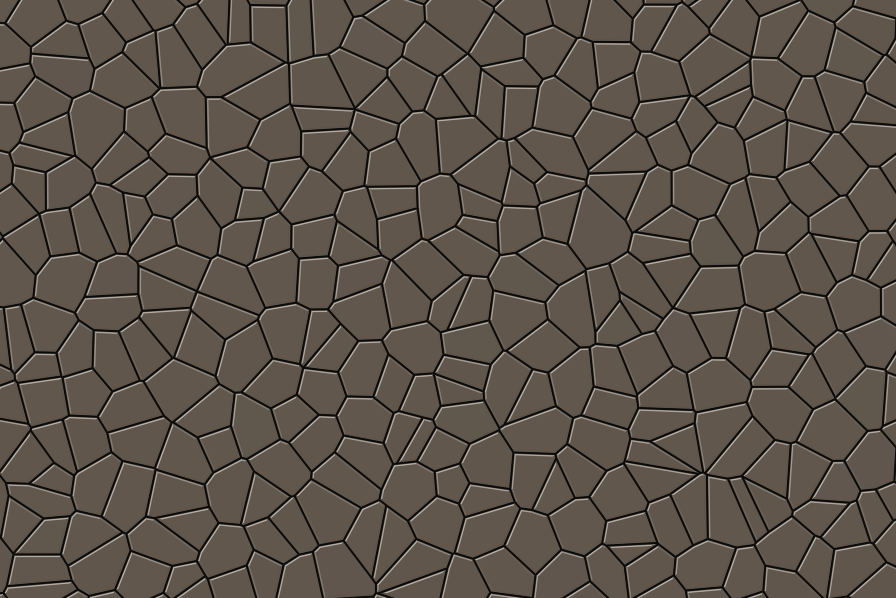
Give the GLSL for this pattern, as a Shadertoy shader.

```glsl
// Cracked stone paving: irregular Voronoi slabs parted by thin dark grooves.
// The exact distance to the nearest cell border shapes the groove, and the
// direction of that border lights a narrow bevel from the upper left.

#define CELLS 14.3          // slabs along the canvas height
#define JITTER 1.2          // irregularity of the slab centres
#define GROOVE 0.0017       // half width of a groove, in canvas heights
#define SOFTNESS 0.0010     // half width of the groove's soft side
#define BEVEL_AT 0.0035     // distance of the bevel from the groove centre
#define BEVEL_WIDTH 0.0021  // reach of the bevel to either side
#define LIGHT_DIR vec2(-0.6, 0.8)
#define STONE vec3(0.380, 0.340, 0.300)
#define GLINT vec3(0.720, 0.695, 0.665)
#define SHADE vec3(0.230, 0.205, 0.180)
#define DARK vec3(0.045, 0.043, 0.038)
#define TINT 0.006          // colour change from slab to slab

// Integer hash giving two values from 0 to 1 per grid cell
vec2 hash2(vec2 cell) {
    uvec2 v = uvec2(ivec2(cell) + 4096);
    v = v * 1664525u + 1013904223u;
    v.x += v.y * 1664525u;
    v.y += v.x * 1664525u;
    v ^= v >> 16u;
    v.x += v.y * 1664525u;
    v.y += v.x * 1664525u;
    v ^= v >> 16u;
    return vec2(v & 65535u) / 65535.0;
}

vec2 slabCentre(vec2 cell) {
    return cell + 0.5 + JITTER * (hash2(cell) - 0.5);
}

// Border distance in x, outward border direction in yz; also the slab's cell
vec3 slabBorder(vec2 p, out vec2 slab) {
    vec2 home = floor(p);
    vec2 toCentre = vec2(0.0);
    float nearest = 1e3;
    slab = home;

    // Find the slab that holds the point
    for (int j = -2; j <= 2; j++)
    for (int i = -2; i <= 2; i++) {
        vec2 cell = home + vec2(i, j);
        vec2 r = slabCentre(cell) - p;
        float d = dot(r, r);
        if (d < nearest) {
            nearest = d;
            toCentre = r;
            slab = cell;
        }
    }

    // Find the closest bisector towards its neighbours
    vec3 border = vec3(1e3, 0.0, 0.0);
    for (int j = -3; j <= 3; j++)
    for (int i = -3; i <= 3; i++) {
        if (i == 0 && j == 0) continue;
        vec2 r = slabCentre(slab + vec2(i, j)) - p;
        vec2 outward = normalize(r - toCentre);
        float d = dot(0.5 * (r + toCentre), outward);
        if (d < border.x) border = vec3(d, outward);
    }
    return border;
}

void mainImage(out vec4 fragColor, in vec2 fragCoord) {
    vec2 uv = fragCoord / iResolution.y;
    float pixel = 1.0 / iResolution.y;

    vec2 slab;
    vec3 border = slabBorder(uv * CELLS, slab);
    float d = border.x / CELLS;
    float facing = dot(border.yz, LIGHT_DIR);

    // Flat slab face with a faint warm or cool tint
    vec2 rnd = hash2(slab + 71.0) - 0.5;
    vec3 color = STONE + TINT * (rnd.x + rnd.y * vec3(0.8, 0.0, -0.6));

    // Bevel: bright towards the light, barely dim away from it
    float reach = max(BEVEL_WIDTH, 0.7 * pixel);
    float bevel = 1.0 - smoothstep(0.0, reach, abs(d - BEVEL_AT));
    color = mix(color, GLINT, bevel * smoothstep(0.0, 0.95, facing));
    color = mix(color, SHADE, 0.12 * bevel * max(-facing, 0.0));

    // Groove with a dark core and narrow soft sides
    float soft = max(SOFTNESS, 0.34 * pixel);
    float groove = 1.0 - smoothstep(GROOVE - soft, GROOVE + soft, d);
    color = mix(color, DARK, groove);

    fragColor = vec4(color, 1.0);
}
```
